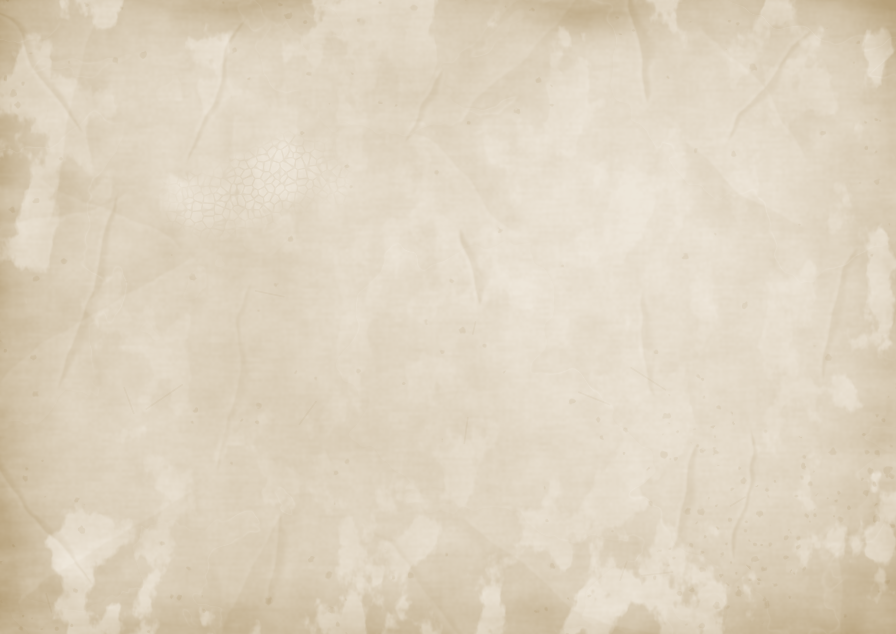
Reproduce this texture procedurally as a WebGL 2 fragment shader.

```glsl
#version 300 es
precision highp float;
precision highp int;

uniform vec2 u_resolution;
out vec4 fragColor;

// Palette: every tone lies on one ramp from pale to tan
const vec3 PALE = vec3(0.93, 0.90, 0.85);
const vec3 TAN = vec3(0.74, 0.66, 0.52);

// Tone, as a position on the ramp
const float BASE_TONE = 0.205;
const float CLOUD_DEPTH = 0.42;
const float MOTTLE_DEPTH = 0.17;
const float GRAIN_DEPTH = 0.05;
const float WEAVE_DEPTH = 0.05;

// Edge stains in the order left, right, bottom, top
const vec4 STAIN_DEPTH = vec4(0.52, 0.34, 0.50, 0.50);
const vec4 STAIN_REACH = vec4(0.075, 0.06, 0.10, 0.045);

const ivec2 FOLD_GRID = ivec2(5, 3);
const int FACETS = 12;
const int SCRATCHES = 12;
const float FOLD_DEPTH = 0.17;
const float FACET_DEPTH = 0.07;
const float SPECK_SCALE = 62.0;
const float FLAKE_SCALE = 75.0;
const vec2 FLAKE_CENTRE = vec2(0.40, 0.71);
const vec2 SPECK_CENTRE = vec2(1.22, 0.21);

vec2 hash2(vec2 cell) {
    uvec2 v = uvec2(ivec2(cell)) * 1664525u + 1013904223u;
    for (int i = 0; i < 2; i++) {
        v.x += v.y * 1664525u;
        v.y += v.x * 1664525u;
        v ^= v >> 16u;
    }
    return vec2(v >> 8u) / float(1 << 24);
}

float noise(vec2 p) {
    vec2 c = floor(p), f = fract(p);
    f = f * f * (3.0 - 2.0 * f);
    float low = mix(hash2(c).x, hash2(c + vec2(1, 0)).x, f.x);
    float high = mix(hash2(c + vec2(0, 1)).x, hash2(c + 1.0).x, f.x);
    return mix(low, high, f.y);
}

float fbm(vec2 p) {
    float sum = 0.0, amp = 0.5;
    for (int i = 0; i < 5; i++) {
        sum += amp * noise(p);
        p = mat2(1.6, 1.2, -1.2, 1.6) * p + 17.3;
        amp *= 0.5;
    }
    return sum / 0.97;
}

// Tapered band: crisp on one side, soft on the other, with a pale lip
float crease(vec2 p, float angle, float halfLength, float width, float seed) {
    float c = cos(angle), s = sin(angle);
    vec2 q = vec2(c * p.x + s * p.y, c * p.y - s * p.x);
    float along = q.y / halfLength;
    float taper = max(1.0 - along * along, 0.0);
    q.x += (noise(vec2(along * 1.7 + 9.0, seed)) - 0.5) * halfLength * 0.22;
    q.x += (noise(vec2(q.y * 45.0, seed + 5.0)) - 0.5) * 0.004;
    float w = width * taper * (0.35 + noise(vec2(along * 2.5, seed + 3.0))) + 0.0005;
    float soft = 0.0015 + 0.5 / u_resolution.y;
    float band = smoothstep(-soft, soft, q.x) * (1.0 - smoothstep(0.35 * w, w + soft, q.x));
    float lip = exp(-pow((q.x + 0.004) / 0.003, 2.0));
    return smoothstep(0.0, 0.35, taper) * (band - 0.28 * lip);
}

float folds(vec2 p, float aspect) {
    float sum = 0.0;
    vec2 pitch = vec2(aspect, 1.0) / vec2(FOLD_GRID);
    for (int i = 0; i < FOLD_GRID.x * FOLD_GRID.y; i++) {
        float k = float(i);
        vec2 a = hash2(vec2(k, 71)), b = hash2(vec2(k, 137));
        vec2 slot = vec2(i % FOLD_GRID.x, i / FOLD_GRID.x);
        vec2 centre = (slot + 0.15 + 0.7 * a) * pitch;
        float strength = FOLD_DEPTH * mix(0.4, 1.0, a.y);
        sum += strength * crease(p - centre, (b.x - 0.5) * 1.5, mix(0.06, 0.17, b.y), mix(0.012, 0.032, a.x), k);
    }
    for (int i = 0; i < FACETS; i++) {
        float k = float(i) + 40.0;
        vec2 a = hash2(vec2(k, 19)), b = hash2(vec2(k, 53));
        sum += FACET_DEPTH * crease(p - a * vec2(aspect, 1.0), (b.x - 0.5) * 4.5, mix(0.12, 0.3, b.y), 0.11, k);
    }
    return sum;
}

// x: round specks, y: cracked flakes
vec2 cells(vec2 p, float density) {
    vec2 g = p * SPECK_SCALE, h = p * FLAKE_SCALE;
    float specks = 0.0, near = 9.0, next = 9.0;
    for (int i = 0; i < 9; i++) {
        vec2 o = vec2(i % 3, i / 3) - 1.0;
        vec2 c = floor(g) + o, r = hash2(c + 300.0);
        float radius = mix(0.08, 0.36, r.y * r.y);
        float d = length(g - c - hash2(c)) + (noise(g * 4.0) - 0.5) * 0.25;
        specks = max(specks, step(r.x, density) * (1.0 - smoothstep(radius - 0.1, radius + 0.1, d)));
        c = floor(h) + o;
        d = length(h - c - hash2(c + 700.0));
        next = min(next, max(near, d));
        near = min(near, d);
    }
    return vec2(specks, smoothstep(0.05, 0.28, next - near));
}

float scratches(vec2 p, float aspect) {
    float sum = 0.0;
    for (int i = 0; i < SCRATCHES; i++) {
        vec2 a = hash2(vec2(i, 211)), b = hash2(vec2(i, 223)) - 0.5;
        vec2 q = p - a * vec2(aspect, 0.6), dir = b * vec2(0.12, 0.09);
        float t = clamp(dot(q, dir) / dot(dir, dir), 0.0, 1.0);
        sum += 1.0 - smoothstep(0.0005, 0.0022, length(q - t * dir));
    }
    return sum;
}

void main() {
    float aspect = u_resolution.x / u_resolution.y;
    vec2 p = gl_FragCoord.xy / u_resolution.y;
    float cloud = fbm(p * 3.2 + 4.0), patches = fbm(p * 9.0 + 31.0), mottle = fbm(p * 27.0);

    // Paper body
    float tone = BASE_TONE + CLOUD_DEPTH * (cloud - 0.5) + MOTTLE_DEPTH * (mottle - 0.5);
    tone += GRAIN_DEPTH * (noise(p * 190.0) - 0.5);
    tone += WEAVE_DEPTH * (noise(p * vec2(35, 210)) + 0.5 * noise(p * vec2(200, 30)) - 0.75);

    // Stained rim with worn pale patches
    vec4 side = max(vec4(p.x, aspect - p.x, p.y, 1.0 - p.y) + (cloud - 0.5) * 0.12, 0.0);
    vec4 stain = STAIN_DEPTH * exp(-side / STAIN_REACH);
    float rim = dot(stain, vec4(1.0));
    float streak = fbm(p * vec2(5, 26) + 60.0);
    tone += rim * (0.15 + 0.9 * patches + 0.8 * streak);
    float worn = smoothstep(0.54, 0.64, fbm(p * vec2(18, 13) + 80.0));
    tone -= worn * min(0.06 + 0.9 * rim, 0.32);

    // Folds and fine wrinkles
    tone += folds(p, aspect);
    float wrinkle = fbm(p * 5.0 + 1.2 * cloud + 50.0) - 0.5;
    tone += 0.045 * smoothstep(-0.004, 0.004, wrinkle) * exp(-abs(wrinkle) * 22.0);
    tone -= 0.07 * exp(-wrinkle * wrinkle * 22000.0) * smoothstep(0.4, 0.65, patches);

    // Specks, flakes and scratches
    float density = 0.02 + 0.4 * (1.0 - smoothstep(0.03, 0.26, length(p - SPECK_CENTRE) + 0.4 * (patches - 0.5)));
    vec2 marks = cells(p, density + 0.15 * rim);
    float flakeZone = 1.0 - smoothstep(0.3, 1.0, length((p - FLAKE_CENTRE) / vec2(0.17, 0.09)) + 1.5 * (patches - 0.5));
    tone += 0.16 * marks.x + 0.09 * scratches(p, aspect);
    tone -= 0.14 * flakeZone * marks.y;

    fragColor = vec4(mix(PALE, TAN, clamp(tone, 0.0, 1.1)), 1.0);
}
```
